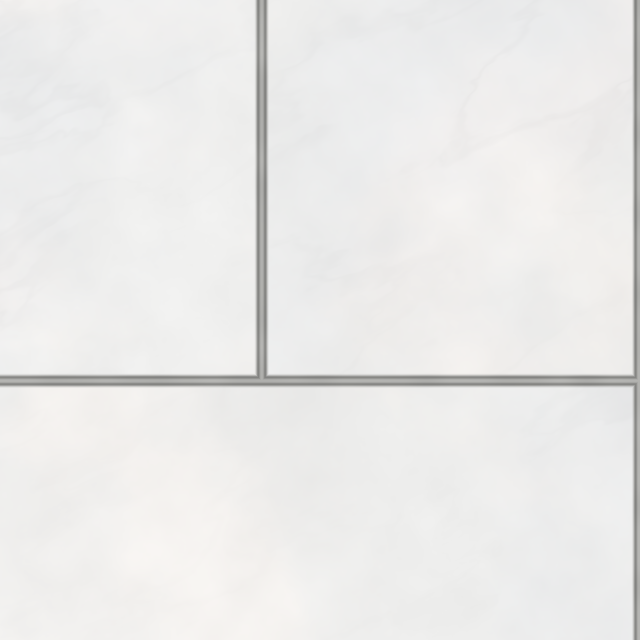
Write a Shadertoy shader that draws this texture.

```glsl
// Pale marble slabs: one wide slab below, two slabs above, split by grooved joints.
// Joints come from distances to the slab edges; the stone is layered value noise
// with warped diagonal veins, shifted per slab so that no two look alike.

const float ROW_Y = 0.405;       // horizontal joint
const float SPLIT_X = 0.409;     // joint between the two upper slabs
const float SIDE_X = 0.9985;     // joint at the right, full height
const float GROOVE_AT = 0.0053;  // dark groove, from the joint centre
const float GROOVE_WIDTH = 0.0025;

const vec3 STONE = vec3(0.932, 0.932, 0.928);
const vec3 WARM_TINT = vec3(0.024, 0.014, 0.008);
const vec3 COOL_TINT = vec3(-0.012, -0.009, -0.002);
const vec3 GROUT = vec3(0.725, 0.725, 0.715);
const vec3 GROOVE = vec3(0.515, 0.515, 0.505);

float hash(vec2 p) {
    vec3 q = fract(p.xyx * 0.1031);
    q += dot(q, q.yzx + 33.33);
    return fract((q.x + q.y) * q.z);
}

float valueNoise(vec2 p) {
    vec2 cell = floor(p);
    vec2 f = fract(p);
    f = f * f * (3.0 - 2.0 * f);
    float low = mix(hash(cell), hash(cell + vec2(1, 0)), f.x);
    float high = mix(hash(cell + vec2(0, 1)), hash(cell + vec2(1, 1)), f.x);
    return mix(low, high, f.y);
}

float fbm(vec2 p) {
    float sum = 0.0;
    float weight = 0.5;
    for (int i = 0; i < 5; i++) {
        sum += weight * valueNoise(p);
        p = mat2(1.6, 1.2, -1.2, 1.6) * p + 7.3;
        weight *= 0.5;
    }
    return sum;
}

// Thin soft lines where warped noise crosses its middle value
float veins(vec2 p, float softness) {
    vec2 warp = vec2(fbm(p * 1.5), fbm(p * 1.5 + 19.0)) - 0.5;
    float level = fbm(p + 1.3 * warp) - 0.48;
    return exp(-level * level / (softness * softness));
}

// Slab number: 0 below, 1 upper left, 2 upper right
float slabId(vec2 uv) {
    return step(ROW_Y, uv.y) * (1.0 + step(SPLIT_X, uv.x));
}

float jointDistance(vec2 uv) {
    float d = min(abs(uv.y - ROW_Y), abs(uv.x - SIDE_X));
    float split = length(vec2(uv.x - SPLIT_X, min(uv.y - ROW_Y, 0.0)));
    return min(d, split);
}

vec3 marble(vec2 uv, float id) {
    vec2 shift = 30.0 * vec2(hash(vec2(id, 3.0)), hash(vec2(id, 8.0)));
    vec2 p = uv + shift;
    vec2 along = mat2(0.90, -0.44, 0.44, 0.90) * p;   // veins rise to the right
    float cloud = fbm(p * 5.0) - 0.48;
    float mottle = fbm(p * 17.0) - 0.48;
    float vein = veins(along * vec2(3.0, 7.0), 0.035);
    float patches = smoothstep(0.4, 0.7, fbm(p * 3.0 + 11.0));
    float warmth = smoothstep(0.42, 0.72, fbm(p * 4.0 + 23.0));
    // The wide slab is warmer towards its lower left corner
    warmth += (1.0 - step(0.5, id)) * 0.5 * smoothstep(0.45, 0.05, length(uv - vec2(0.22, 0.08)));

    vec3 color = STONE + 0.050 * cloud + 0.026 * mottle;
    color -= 0.016 * vein * (0.3 + 0.7 * patches);
    return color + COOL_TINT * patches + WARM_TINT * min(warmth, 1.0);
}

// Grout bed with a dark groove on each side
vec3 addJoint(vec3 stone, float d, float wear, float pixel) {
    float bed = 1.0 - smoothstep(GROOVE_AT, 0.0115 + 0.5 * pixel, d);
    float offset = (d - GROOVE_AT) / max(GROOVE_WIDTH, pixel);
    float groove = exp(-offset * offset) * (0.88 + 0.2 * wear);
    vec3 color = mix(stone, GROUT - 0.05 * wear, bed);
    return mix(color, GROOVE, min(groove, 1.0));
}

void mainImage(out vec4 fragColor, in vec2 fragCoord) {
    vec2 uv = fragCoord / iResolution.xy;
    float pixel = 1.0 / min(iResolution.x, iResolution.y);
    vec3 stone = marble(uv, slabId(uv));
    float wear = valueNoise(uv * 24.0);
    fragColor = vec4(addJoint(stone, jointDistance(uv), wear, pixel), 1.0);
}
```
